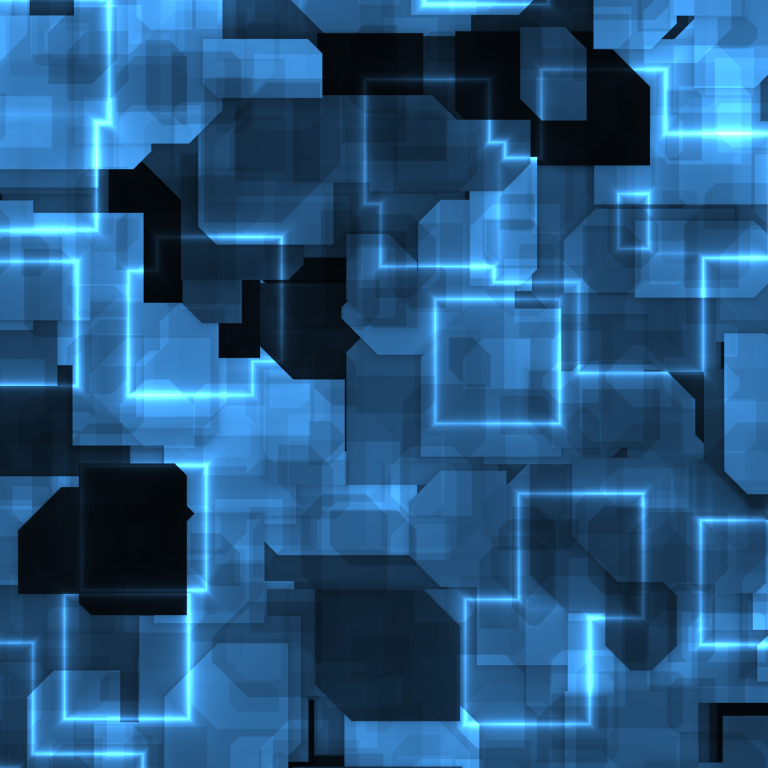
A WebGL 2 fragment shader for this background:

```glsl
#version 300 es
precision highp float;
// Overlapping chamfered blue plates crossed by glowing square circuit outlines.

uniform vec2 u_resolution;
out vec4 fragColor;

// Colour: one blue tint scaled by brightness, clipping towards cyan
const vec3 TINT = vec3(0.285, 0.655, 1.0);
const float BASE_TONE = 0.35;
const float DARK_TONE = 0.05;
const float LIGHT_TONE = 0.77;
const float REGION_SCALE = 3.7;     // broad light and dark regions
const float REGION_GAIN = 0.95;
const float PLATE_GAIN = 0.75;      // difference between neighbouring plates

// Plates
const int PLATE_LAYERS = 8;
const int OPAQUE_LAYERS = 4;
const float FIRST_COUNT = 4.0;      // cells across the canvas in the first layer
const float COUNT_GROWTH = 1.2;
const float PLATE_CHANCE = 0.66;
const float CORNER_CHANCE = 0.42;
const float TINT_RANGE = 0.19;
const float EDGE_SOFTNESS = 0.001;
const float SHADOW_WIDTH = 0.006;
const float SHADOW_DEPTH = 0.16;

// Glowing outlines
const float SQUARE_COUNT = 5.0;
const float SQUARE_CHANCE = 0.64;
const float SQUARE_HALF = 0.081;
const float CORE_WIDTH = 0.0034;
const float HALO_WIDTH = 0.018;
const float CORE_GAIN = 1.3;
const float HALO_GAIN = 0.34;

// Cloudy variation
const float CLOUD_SCALE = 5.0;
const float CLOUD_GAIN = 0.2;

vec4 hash4(vec3 seed) {
    vec4 h = fract(seed.xyzx * vec4(0.1031, 0.1030, 0.0973, 0.1099));
    h += dot(h, h.wzxy + 33.33);
    return fract((h.xxyz + h.yzzw) * h.zywx);
}

float cornerRamp(vec2 corner, vec2 offset) {
    float angle = 6.28318 * hash4(vec3(corner + 71.0, 5.0)).x;
    return dot(vec2(cos(angle), sin(angle)), offset);
}

float gradientNoise(vec2 p) {
    vec2 c = floor(p), f = fract(p);
    vec2 w = f * f * f * (f * (f * 6.0 - 15.0) + 10.0);
    vec2 r = vec2(1.0, 0.0);
    float low = mix(cornerRamp(c, f), cornerRamp(c + r.xy, f - r.xy), w.x);
    float high = mix(cornerRamp(c + r.yx, f - r.yx), cornerRamp(c + r.xx, f - r.xx), w.x);
    return mix(low, high, w.y);
}

// Signed distance to a box with some corners cut at 45 degrees
float chamferBox(vec2 p, vec2 halfSize, float cut, float seed) {
    vec2 side = step(0.0, p);
    float cornerPick = fract(seed * 37.0 + side.x * 0.38 + side.y * 0.71);
    vec2 q = abs(p) - halfSize;
    return max(max(q.x, q.y), (q.x + q.y + cut * step(cornerPick, CORNER_CHANCE)) * 0.7071);
}

// Paints one layer of scattered plates over the given tone
float paintPlates(float tone, vec2 p, float count, int layer, float soft) {
    vec2 home = floor(p * count);
    float key = float(layer);
    for (int y = -1; y <= 1; y++) {
        for (int x = -1; x <= 1; x++) {
            vec2 cell = home + vec2(x, y);
            vec4 place = hash4(vec3(cell + 17.0, key * 9.0 + 3.0));
            vec4 look = hash4(vec3(cell + 43.0, key * 7.0 + 91.0));
            if (look.w > PLATE_CHANCE) continue;
            vec2 center = cell + place.xy;
            vec2 halfSize = mix(vec2(0.25), vec2(0.78), place.zw);
            float cut = mix(0.15, 0.9, look.y) * min(halfSize.x, halfSize.y);
            float d = chamferBox(p * count - center, halfSize, cut, look.z) / count;
            float cover = 1.0 - smoothstep(-soft, soft, d);

            if (layer < OPAQUE_LAYERS) {
                // Large plates hide what lies below and shade its rim
                float region = REGION_GAIN * gradientNoise(center / count * REGION_SCALE);
                float shade = clamp(0.5 + PLATE_GAIN * (look.x - 0.5) + region, 0.0, 1.0);
                float shadow = SHADOW_DEPTH * exp(-max(d, 0.0) / SHADOW_WIDTH);
                tone = mix(tone * (1.0 - shadow), mix(DARK_TONE, LIGHT_TONE, shade), cover);
            } else {
                // Small plates are clear and only tint it
                tone *= 1.0 + cover * TINT_RANGE * (2.0 * look.x - 1.0);
            }
        }
    }
    return tone;
}

// Distance to the outline of a union of scattered squares
float outlineDistance(vec2 p) {
    vec2 home = floor(p * SQUARE_COUNT);
    float nearest = 1.0;
    for (int y = -1; y <= 1; y++) {
        for (int x = -1; x <= 1; x++) {
            vec2 cell = home + vec2(x, y);
            vec4 h = hash4(vec3(cell + 29.0, 57.0));
            if (h.z > SQUARE_CHANCE) continue;
            vec2 d = abs(p - (cell + h.xy) / SQUARE_COUNT);
            nearest = min(nearest, max(d.x, d.y));
        }
    }
    return abs(nearest - SQUARE_HALF);
}

void main() {
    float side = min(u_resolution.x, u_resolution.y);
    vec2 p = gl_FragCoord.xy / side;
    float soft = max(EDGE_SOFTNESS, 0.7 / side);

    float tone = BASE_TONE;
    for (int i = 0; i < PLATE_LAYERS; i++)
        tone = paintPlates(tone, p, FIRST_COUNT * pow(COUNT_GROWTH, float(i)), i, soft);
    tone *= 1.0 + CLOUD_GAIN * gradientNoise(p * CLOUD_SCALE);

    // Light follows the outlines and is dimmed by dark plates
    float d = outlineDistance(p);
    float flow = clamp(0.9 + 1.1 * gradientNoise(p * CLOUD_SCALE + 31.7), 0.2, 1.4);
    float glow = CORE_GAIN * exp(-d / CORE_WIDTH) + HALO_GAIN * exp(-d / HALO_WIDTH);
    tone += glow * flow * (0.08 + 1.15 * tone);
    fragColor = vec4(min(tone * TINT, 1.0), 1.0);
}
```
